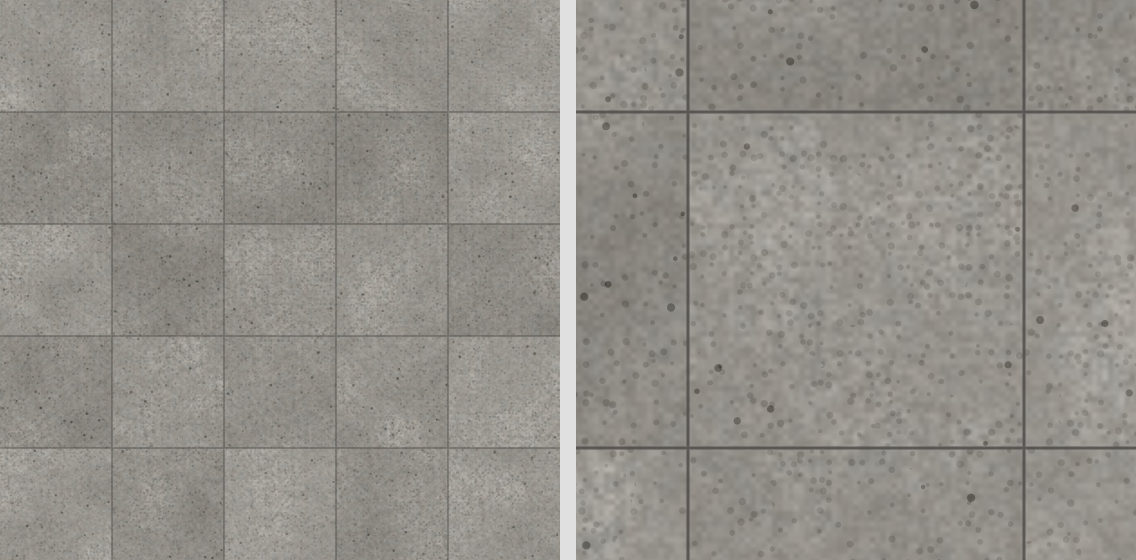
Left: the whole. Right: its middle third, enlarged.
A Shadertoy shader for this texture:

```glsl
// Five by five grid of grey concrete pavers with thin dark joints, cloudy wear and fine pits.

float hash(vec2 p) {
    return fract(sin(dot(p, vec2(127.1, 311.7))) * 43758.5453);
}

float noise(vec2 p) {
    vec2 i = floor(p), f = fract(p);
    f = f * f * (3.0 - 2.0 * f);
    return mix(mix(hash(i), hash(i + vec2(1, 0)), f.x),
               mix(hash(i + vec2(0, 1)), hash(i + vec2(1, 1)), f.x), f.y);
}

float fbm(vec2 p) {
    float sum = 0.0, amplitude = 0.5;
    for (int i = 0; i < 4; i++) {
        sum += amplitude * noise(p);
        p = p * 2.03 + 17.3;
        amplitude *= 0.5;
    }
    return sum / 0.9375;
}

// Coverage of small round pits, one jittered candidate per cell
float pits(vec2 p, float density, float radius, float pixel) {
    vec2 cell = floor(p);
    float cover = 0.0;
    for (int y = -1; y <= 1; y++)
    for (int x = -1; x <= 1; x++) {
        vec2 id = cell + vec2(x, y);
        vec2 center = id + 0.2 + 0.6 * vec2(hash(id + 3.7), hash(id + 9.2));
        float size = radius * (0.6 + 0.6 * hash(id + 5.1));
        float dotCover = clamp((size - length(p - center)) / pixel + 0.5, 0.0, 1.0);
        cover = max(cover, dotCover * step(hash(id + 1.3), density));
    }
    return cover;
}

// Thin joints between neighbouring pavers, none on the outer border
float joints(vec2 grid, float pixel) {
    vec2 index = round(grid);
    vec2 dist = abs(grid - index) / 5.0;
    vec2 inner = step(0.5, index) * step(index, vec2(4.5));
    vec2 cover = clamp((0.0009 - dist) / pixel + 0.5, 0.0, 1.0) * inner;
    return max(cover.x, cover.y);
}

void mainImage(out vec4 fragColor, in vec2 fragCoord) {
    vec2 uv = fragCoord / iResolution.xy;
    float pixel = 1.0 / min(iResolution.x, iResolution.y);
    vec2 grid = uv * 5.0;
    vec2 tile = floor(grid);

    // Each paver has its own tone and its own clouds
    vec2 shift = 40.0 * vec2(hash(tile + 2.4), hash(tile + 6.8));
    float cloud = fbm(grid * 2.2 + shift);
    float worn = smoothstep(0.45, 0.75, cloud);
    float tone = 0.578 + 0.055 * (hash(tile + 11.0) - 0.5) + 0.13 * (cloud - 0.5);

    // Sandy grain, rougher where the surface is worn
    float grain = 0.6 * noise(uv * 310.0) + 0.4 * noise(uv * 170.0 + 31.0) - 0.5;
    tone += grain * mix(0.11, 0.18, worn);

    // Fine dense pits and a few larger holes
    tone -= 0.075 * pits(uv * 170.0, mix(0.16, 0.4, worn), 0.32, pixel * 170.0);
    tone -= 0.17 * pits(uv * 75.0 + 13.0, 0.05, 0.16, pixel * 75.0);

    // Warm grey with faint warm and cool mottling
    float warmth = 0.012 * (noise(uv * 90.0 + 7.0) - 0.5);
    vec3 color = tone + vec3(0.006 + warmth, -0.006, -0.03 - warmth);

    color = mix(color, vec3(0.31, 0.30, 0.29), 0.85 * joints(grid, pixel));
    fragColor = vec4(color, 1.0);
}
```
